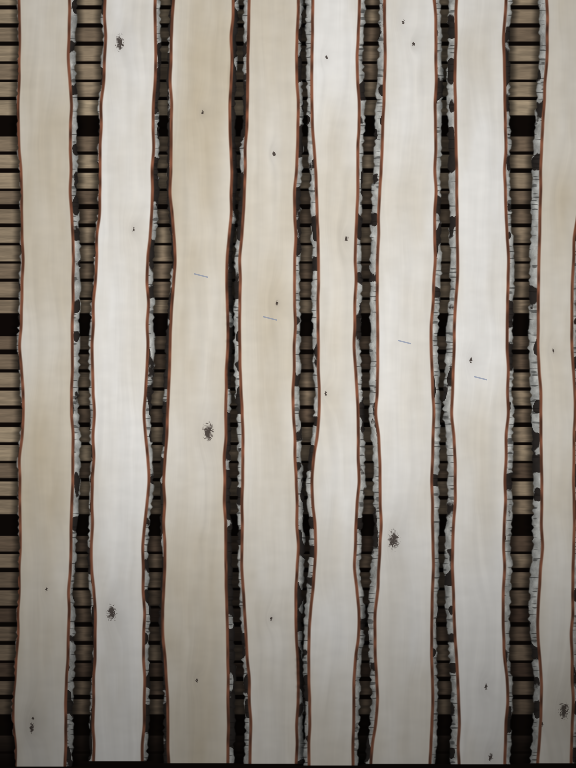
A WebGL 1 fragment shader for this texture:

```glsl
precision highp float;
// Eight waney-edged birch boards standing in front of a stack of dark slats.

uniform vec2 u_resolution;

#define BOARDS 8
#define PITCH 0.125
#define FIRST_CENTRE 0.087
#define SLAT_PITCH 0.02364
#define SLATS_PER_STACK 11.0
#define CAMBIUM_WIDTH 0.005
#define CREAM vec3(0.89, 0.88, 0.86)
#define HONEY vec3(0.74, 0.69, 0.60)
#define CAMBIUM vec3(0.43, 0.27, 0.20)
#define BARK_PALE vec3(0.74, 0.74, 0.72)
#define BARK_DARK vec3(0.13, 0.11, 0.10)
#define GAP_DARK vec3(0.06, 0.04, 0.03)

float hash(vec2 p) {
  return fract(sin(dot(p, vec2(12.9898, 78.233))) * 43758.5453);
}

float noise(vec2 p) {
  vec2 i = floor(p), f = fract(p);
  f = f * f * (3.0 - 2.0 * f);
  return mix(mix(hash(i), hash(i + vec2(1, 0)), f.x),
             mix(hash(i + vec2(0, 1)), hash(i + vec2(1, 1)), f.x), f.y);
}

float fbm(vec2 p) {
  float sum = 0.0, amp = 0.5;
  for (int i = 0; i < 4; i++) {
    sum += amp * noise(p);
    p = p * 2.03 + 7.1;
    amp *= 0.5;
  }
  return sum / 0.94;
}

// Sideways wander of a natural edge along its height.
float wander(float y, float seed) {
  float row = seed * 17.0;
  return (noise(vec2(y * 2.5, row)) - 0.5) * 0.016
       + (noise(vec2(y * 8.0, row + 3.0)) - 0.5) * 0.009
       + (noise(vec2(y * 26.0, row + 5.0)) - 0.5) * 0.003;
}

// Stacked slats with thin slits and a regular open slot.
vec3 slats(vec2 p, float height) {
  float row = height / SLAT_PITCH + 0.18;
  float index = floor(row), f = fract(row);
  float gap = floor((p.x - FIRST_CENTRE) / PITCH);
  float tone = 0.1 + 0.45 * hash(vec2(index, 4.0)) + 0.2 * hash(vec2(gap, index))
             + 0.45 * (height - 0.4) + 0.25 * (hash(vec2(gap, 9.0)) - 0.5);
  vec3 col = mix(vec3(0.28, 0.22, 0.18), vec3(0.72, 0.65, 0.54), clamp(tone, 0.0, 1.0));
  col *= 0.8 + 0.35 * fbm(vec2(p.x * 25.0, p.y * 260.0));
  float slit = 0.08 + 0.16 * hash(vec2(index, 2.0));
  float face = smoothstep(slit - 0.05, slit + 0.05, f) * (1.0 - smoothstep(0.93, 1.0, f));
  float slot = 1.0 - step(0.5, abs(mod(index, SLATS_PER_STACK) - 2.0));
  face *= (1.0 - slot) * smoothstep(0.0, 0.09, height);
  return mix(GAP_DARK, col, face);
}

// Planed face: pale grain, a few knots and a faint pencil tick.
vec3 wood(vec2 p, float id, float centre) {
  vec2 q = vec2(p.x - centre, p.y);
  float bend = 0.0, knots = 0.0;
  for (int k = 0; k < 3; k++) {
    vec2 key = vec2(id, float(k) + 20.0);
    vec2 at = vec2((hash(key) - 0.5) * 0.05, hash(key + 31.0) * 1.3);
    float size = 0.002 + 0.006 * pow(hash(key + 57.0), 4.0);
    float r = length((q - at) * vec2(1.0, 0.6)) / size;
    bend += exp(-r * 0.25);
    knots += 0.75 * (1.0 - smoothstep(0.4, 1.3, r + noise(q * 500.0) - 0.5)) + 0.1 * exp(-r * 0.3);
  }
  float cloud = fbm(vec2(q.x * 12.0 + id * 9.0, p.y * 4.0));
  float grain = fbm(vec2(q.x * 110.0 + bend * 3.0 + cloud * 5.0, p.y * 5.0 + id * 13.0));
  float flame = fbm(vec2(q.x * 35.0, p.y * 75.0 + id * 11.0));
  float warm = 0.55 * hash(vec2(id, 8.0)) + 1.1 * (cloud - 0.45);
  vec3 col = mix(CREAM, HONEY, clamp(warm, 0.0, 1.0));
  col *= 0.95 + 0.07 * grain + 0.04 * flame;
  col = mix(col, BARK_DARK * 1.7, clamp(knots, 0.0, 0.85));
  vec2 tick = q - vec2(0.0, 0.6 + 0.3 * hash(vec2(id, 41.0)));
  float pencil = (1.0 - smoothstep(0.0006, 0.0018, abs(tick.y + tick.x * 0.25)))
               * step(abs(tick.x), 0.012) * step(0.55, hash(vec2(id, 43.0)));
  return mix(col, vec3(0.42, 0.48, 0.62), pencil * 0.5);
}

// Birch bark: pale skin, fine lenticels and black patches.
vec3 bark(vec2 p, float seed, float across, float darkness) {
  float skin = fbm(vec2(p.x * 130.0, p.y * 90.0 + seed * 5.0));
  float lines = noise(vec2(p.x * 70.0, p.y * 330.0));
  float patches = noise(vec2(p.x * 60.0 + seed * 7.0, p.y * 40.0)) + 0.25 * (skin - 0.5);
  vec3 col = BARK_PALE * (0.72 + 0.5 * skin) * (1.0 - 0.4 * smoothstep(0.68, 0.9, lines));
  float black = smoothstep(0.64, 0.72, patches + 0.4 * darkness);
  return mix(col, BARK_DARK, black * 0.9) * (1.0 - 0.3 * across * across);
}

void main() {
  vec2 uv = gl_FragCoord.xy / u_resolution;
  vec2 p = vec2(uv.x, uv.y * 4.0 / 3.0);
  float aa = 1.0 / u_resolution.x;
  vec3 col = slats(p, uv.y);

  for (int i = 0; i < BOARDS; i++) {
    float id = float(i);
    // Spacing, lean and width vary from board to board.
    float centre = FIRST_CENTRE + PITCH * id + 0.0104 * sin(1.2 * id - 1.2)
                 + (uv.y - 0.5) * 0.025 * hash(vec2(id, 1.0));
    float halfWidth = 0.046 - 0.0015 * id + 0.007 * cos(1.9 * (id - 2.0));
    float fromLeft = p.x - centre + halfWidth + wander(p.y, id * 2.0 + 1.0);
    float fromRight = centre + halfWidth + wander(p.y, id * 2.0 + 2.0) - p.x;
    float side = step(fromRight, fromLeft);
    float seed = id * 2.0 + side;
    float outside = -min(fromLeft, fromRight);
    float ragged = (noise(vec2(p.y * 170.0, seed * 19.0)) - 0.5) * 0.004;
    float width = mix(0.006 + 0.0017 * id, 0.013, side) + ragged
                + 0.005 * (noise(vec2(p.y * 6.0, seed * 23.0)) - 0.5);
    float darkness = exp(-(id - 2.0) * (id - 2.0));
    float standing = smoothstep(0.0, 0.002, uv.y - 0.009 * hash(vec2(id, 6.0)));

    // Shadow, bark, cambium line, then planed face.
    col *= mix(1.0, 0.45 + 0.55 * smoothstep(0.0, 0.016, outside - width), standing);
    vec3 board = bark(p, seed, clamp(outside / width, 0.0, 1.0), darkness);
    vec3 rim = CAMBIUM * (0.7 + 0.6 * noise(vec2(p.x * 200.0, p.y * 60.0)));
    board = mix(rim, board, smoothstep(-aa, aa, outside - CAMBIUM_WIDTH));
    board = mix(wood(p, id, centre), board, smoothstep(-aa, aa, outside));
    col = mix(col, board, standing * (1.0 - smoothstep(-aa, aa, outside - width)));
  }

  // Soft daylight, fading toward the floor and the sides.
  vec2 away = uv - vec2(0.5, 0.62);
  float light = 1.02 - 0.25 * smoothstep(0.5, 0.0, uv.y) - 0.45 * away.x * away.x - 0.35 * away.y * away.y;
  gl_FragColor = vec4(col * light, 1.0);
}
```
